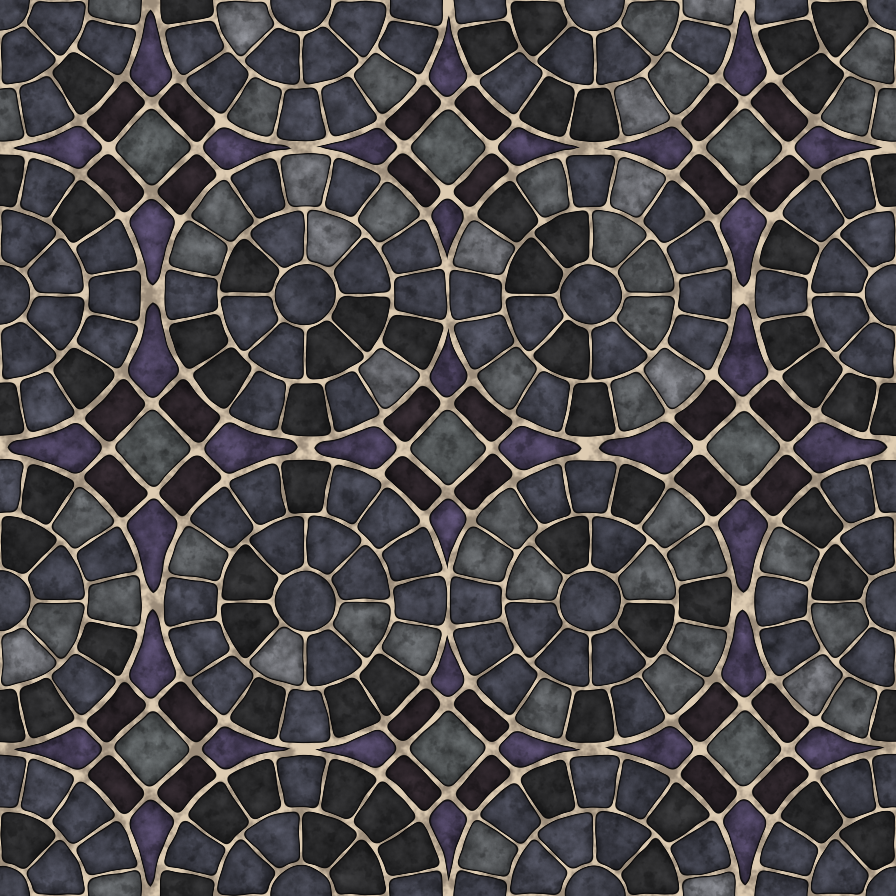
Give the GLSL for this pattern, as a WebGL 1 fragment shader.

```glsl
precision highp float;
// Stone mosaic: three by three rosettes of slate wedges, with a diamond, four
// dark blocks and four violet darts in every gap between them. Signed distances
// to the joints give cream grout and dark rims; gradient noise mottles the stone.
uniform vec2 u_resolution;

const float TAU = 6.2831853;

float hash(vec2 p) {
  return fract(sin(dot(p, vec2(127.1, 311.7))) * 43758.547);
}

float gradientDot(vec2 cell, vec2 f, vec2 corner) {
  float a = TAU * hash(cell + corner);
  return dot(vec2(cos(a), sin(a)), f - corner);
}

float noise(vec2 p) {
  vec2 i = floor(p), f = fract(p);
  vec2 u = f * f * f * (f * (f * 6.0 - 15.0) + 10.0);
  return mix(
    mix(gradientDot(i, f, vec2(0.0)), gradientDot(i, f, vec2(1.0, 0.0)), u.x),
    mix(gradientDot(i, f, vec2(0.0, 1.0)), gradientDot(i, f, vec2(1.0)), u.x), u.y);
}

float fbm(vec2 p) {
  float sum = 0.0, amp = 0.7;
  for (int i = 0; i < 4; i++) {
    sum += amp * noise(p);
    p = mat2(1.6, 1.2, -1.2, 1.6) * p + 7.3;
    amp *= 0.6;
  }
  return sum;
}

// Smooth minimum: rounds stone corners where two joints meet.
float smin(float a, float b, float k) {
  float h = max(k - abs(a - b), 0.0) / k;
  return min(a, b) - h * h * k * 0.25;
}

// Rosette centres sit slightly off the regular grid.
vec2 rosetteCentre(vec2 c) {
  vec2 w = sin(TAU * c / 3.0) / 0.866;
  return c + w * vec2(0.023 * (0.4 + 0.6 * abs(w.y)), -0.013);
}

vec3 slateColour(float h) {
  if (h < 0.18) return vec3(0.165, 0.165, 0.170);
  if (h < 0.38) return vec3(0.325, 0.335, 0.345);
  if (h > 0.93) return vec3(0.410, 0.415, 0.435);
  return mix(vec3(0.225, 0.230, 0.270), vec3(0.265, 0.270, 0.315), fract(h * 17.0));
}

// Wedges of one rosette: stone colour in rgb, distance to the grout in a.
vec4 rosette(vec2 q, float r, vec2 id) {
  if (r < 0.107) return vec4(0.245, 0.250, 0.290, 0.102 - r);
  bool outer = r > 0.29;
  float count = outer ? 16.0 : 8.0;
  float turn = atan(q.y, q.x) / TAU * count + (outer ? 0.5 : 0.0);
  float spoke = (0.5 - abs(fract(turn) - 0.5)) * r * TAU / count - 0.0045;
  float arc = outer ? min(r - 0.296, 0.473 - r) : min(r - 0.112, 0.285 - r);
  float h = hash(vec2(mod(floor(turn), count) + count, id.x * 5.0 + id.y * 17.0 + 3.0));
  return vec4(slateColour(h), smin(arc, spoke, 0.025));
}

// Stones between rosettes; m is relative to the diamond, q to the rosette.
vec4 gapStones(vec2 m, vec2 q, float r) {
  vec2 e = abs(vec2(m.x + m.y, m.x - m.y)) * 0.7071;
  vec2 line = abs(e - 0.105) - 0.008;
  float d = smin(line.x, line.y, 0.03);
  d = smin(d, r - 0.491, 0.03);
  vec3 col = vec3(0.165, 0.135, 0.155);
  if (max(e.x, e.y) < 0.105) col = vec3(0.315, 0.330, 0.335);
  if (min(e.x, e.y) > 0.105) {
    col = vec3(0.275, 0.240, 0.345);
    d = smin(d, min(abs(q.x), abs(q.y)) - 0.022, 0.05);
  }
  return vec4(col, d);
}

void main() {
  vec2 uv = gl_FragCoord.xy / u_resolution * 3.0;
  float aa = 1.5 / u_resolution.y;

  // Hand-cut wobble of the joints.
  vec2 p = uv + 0.008 * vec2(noise(uv * 7.0 + 3.0), noise(uv * 7.0 + 41.0));

  // Nearest rosette, and the diamond amid the four around it.
  vec2 q = vec2(9.0), id = vec2(0.0), diamond = vec2(0.0);
  for (int i = 0; i < 4; i++) {
    vec2 c = floor(p) + vec2(mod(float(i), 2.0), floor(float(i) * 0.5));
    vec2 centre = rosetteCentre(c);
    diamond += centre * 0.25;
    if (length(p - centre) < length(q)) {
      q = p - centre;
      id = mod(c, 3.0);
    }
  }
  float r = length(q);
  vec4 stone = r < 0.482 ? rosette(q, r, id) : gapStones(p - diamond, q, r);
  float d = stone.a + 0.004 * noise(uv * 16.0 + 9.0);

  // Clouded stone with fine grain, darker toward its edges.
  float cloud = fbm(uv * 9.0);
  float grain = fbm(uv * 26.0 + 50.0);
  vec3 col = stone.rgb * (1.02 + 0.50 * cloud + 0.28 * grain);
  col *= 1.0 - 0.22 * smoothstep(0.05, 0.35, fbm(uv * 15.0 + 20.0));
  col *= mix(0.72, 1.04, smoothstep(0.0, 0.035, d));

  // Dark rim, then stained grout.
  col = mix(vec3(0.045, 0.04, 0.04), col, smoothstep(0.003 - aa, 0.005 + aa, d));
  float stain = smoothstep(-0.35, 0.25, fbm(uv * 13.0 + 80.0));
  vec3 grout = mix(vec3(0.60, 0.54, 0.47), vec3(0.87, 0.80, 0.70), stain);
  col = mix(grout, col, smoothstep(-aa, aa, d));

  gl_FragColor = vec4(col, 1.0);
}
```
